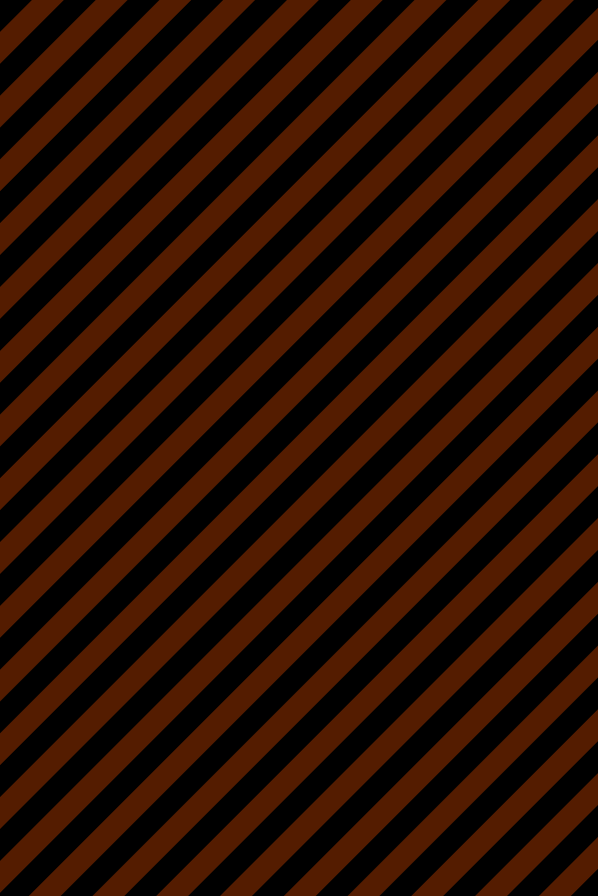
This pattern is drawn by a WebGL 1 fragment shader. Its source:

```glsl
precision highp float;

// Even diagonal stripes, dark brown on black, rising to the right at 45 degrees.
// A repeating distance to each stripe's edge is measured across the diagonal,
// with the phase anchored at the top left corner, and smoothed over one pixel.

uniform vec2 u_resolution;

const vec3 BLACK = vec3(0.0);
const vec3 BROWN = vec3(0.33, 0.11, 0.0);
const float REPEATS_DOWN = 14.05; // stripe pairs per canvas height
const float STRIPE_SHARE = 0.5;   // brown part of each repeat

// Signed distance to the stripe edge, positive inside.
// Each repeat starts with the gap and ends with the stripe.
float stripeDistance(vec2 p, float period, float share) {
  float phase = (p.x + p.y) / period;
  float center = 1.0 - 0.5 * share;
  float fromCenter = abs(fract(phase - center + 0.5) - 0.5);
  return (0.5 * share - fromCenter) * period * sqrt(0.5);
}

// Fraction of a pixel covered by the shape.
float coverage(float distanceInside, float pixel) {
  return clamp(distanceInside / pixel + 0.5, 0.0, 1.0);
}

void main() {
  // Canvas height is one unit; y runs down from the top edge.
  float pixel = 1.0 / u_resolution.y;
  vec2 p = vec2(gl_FragCoord.x, u_resolution.y - gl_FragCoord.y) * pixel;

  float inside = stripeDistance(p, 1.0 / REPEATS_DOWN, STRIPE_SHARE);
  gl_FragColor = vec4(mix(BLACK, BROWN, coverage(inside, pixel)), 1.0);
}
```
